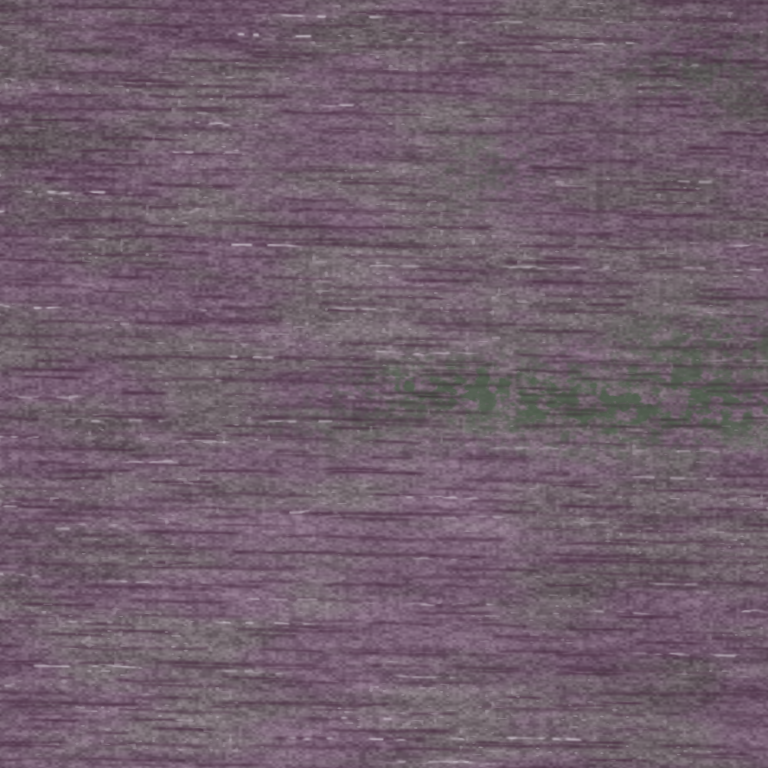
A Shadertoy shader for this texture:

```glsl
float hash(vec2 p) {
    return fract(sin(dot(p, vec2(127.1, 311.7))) * 43758.5453);
}

float noise(vec2 p) {
    vec2 i = floor(p), f = fract(p);
    f = f * f * (3.0 - 2.0 * f);
    return mix(mix(hash(i), hash(i + vec2(1, 0)), f.x),
               mix(hash(i + vec2(0, 1)), hash(i + vec2(1, 1)), f.x), f.y);
}

float fbm(vec2 p, int octaves) {
    float sum = 0.0, weight = 0.5, total = 0.0;
    for (int i = 0; i < octaves; i++) {
        sum += weight * noise(p);
        total += weight;
        weight *= 0.55;
        p = p * 2.03 + 17.3;
    }
    return sum / total;
}

// One tapered line per cell, at a random height, length and strength
float streaks(vec2 p, vec2 cells, float halfWidth, float density, float seed) {
    vec2 q = p * cells;
    float row = floor(q.y);
    q.x += hash(vec2(row, seed)) * 9.0;
    vec2 id = vec2(floor(q.x), row) + seed * 7.0;
    float present = step(hash(id + 3.1), density);
    float strength = mix(0.45, 1.0, hash(id + 5.7));
    float halfLength = mix(0.2, 0.48, hash(id + 8.3));
    float lineY = mix(0.3, 0.7, hash(id + 1.9));
    float wobble = (noise(vec2(p.x * 22.0, row + seed)) - 0.5) * 0.0025;
    float along = abs(fract(q.x) - 0.5);
    float across = (fract(q.y) - lineY) / cells.y + wobble;
    float taper = 1.0 - smoothstep(halfLength * 0.65, halfLength, along);
    float width = halfWidth * mix(0.7, 1.2, noise(vec2(p.x * 45.0, row)));
    return present * strength * taper * exp(-across * across / (width * width));
}

// Soft elliptical area
float patchMask(vec2 p, vec2 center, vec2 radius) {
    vec2 d = (p - center) / radius;
    return exp(-dot(d, d));
}

void mainImage(out vec4 fragColor, in vec2 fragCoord) {
    vec2 uv = fragCoord / iResolution.xy;
    vec2 p = uv + vec2(0.0, 0.018 * uv.x);

    const vec3 mauve = vec3(0.475, 0.378, 0.462);
    const vec3 warmGray = vec3(0.455, 0.410, 0.435);
    const vec3 plum = vec3(0.285, 0.165, 0.255);
    const vec3 green = vec3(0.285, 0.365, 0.280);
    const vec3 glint = vec3(0.800, 0.760, 0.800);

    // Base cloth: mauve and gray clouds stretched along the rows
    float tint = fbm(p * vec2(7.0, 22.0), 4);
    vec3 color = mix(mauve, warmGray, smoothstep(0.3, 0.7, tint));

    // Broad shading, soft bands and fine fibres
    float shade = fbm(p * vec2(3.0, 5.0) + 4.0, 3) - 0.5;
    float bands = fbm(p * vec2(8.0, 62.0) + 31.0, 3) - 0.5;
    float fibres = noise(p * vec2(110.0, 220.0)) - 0.5;
    float grain = noise(p * vec2(230.0, 290.0) + 53.0) - 0.5;
    float lift = 0.035 * (0.5 - uv.y) - 0.025 * smoothstep(0.6, 1.0, uv.x);
    color += lift + 0.10 * shade + 0.15 * bands + 0.09 * fibres + 0.11 * grain;

    // Green stain, broken up by grain
    float stain = patchMask(uv, vec2(0.84, 0.47), vec2(0.26, 0.055))
                + 0.8 * patchMask(uv, vec2(0.58, 0.50), vec2(0.13, 0.030))
                + 0.5 * patchMask(uv, vec2(0.95, 0.56), vec2(0.16, 0.045))
                + 0.35 * patchMask(uv, vec2(0.93, 0.91), vec2(0.16, 0.060))
                + 0.35 * patchMask(uv, vec2(0.64, 0.78), vec2(0.08, 0.050))
                + 0.25 * patchMask(uv, vec2(0.42, 0.45), vec2(0.10, 0.030));
    float speckle = smoothstep(0.3, 0.75, fbm(p * vec2(75.0, 95.0), 3));
    color = mix(color, green, clamp(stain * speckle, 0.0, 0.75));

    // Dark grooves, long and short
    float groove = 0.0;
    for (int i = 0; i < 3; i++) {
        float k = float(i);
        vec2 cells = vec2(3.2 + 2.3 * k, 40.0 + 7.0 * k);
        groove = max(groove, streaks(p, cells, 0.0032 - 0.0003 * k, 0.6, 11.0 + k));
    }
    float wear = mix(0.55, 1.0, noise(p * vec2(60.0, 130.0) + 7.0));
    color = mix(color, mix(plum, green * 0.65, 0.4 * min(stain, 1.0)), 0.72 * groove * wear);

    // Broken bright threads and scattered pale flecks
    float thread = streaks(p, vec2(4.5, 34.0), 0.0022, 0.34, 29.0);
    float broken = smoothstep(0.35, 0.8, noise(p * vec2(105.0, 150.0) + 71.0));
    float fleckNoise = noise(p * vec2(120.0, 210.0) + 93.0);
    float fleck = smoothstep(0.76, 1.0, fleckNoise) * smoothstep(0.4, 0.7, tint + bands);
    float calm = 1.0 - 0.7 * min(stain, 1.0);
    color = mix(color, glint, calm * clamp(0.75 * thread * broken + 0.35 * fleck, 0.0, 0.85));

    fragColor = vec4(clamp(color, 0.0, 1.0), 1.0);
}
```
